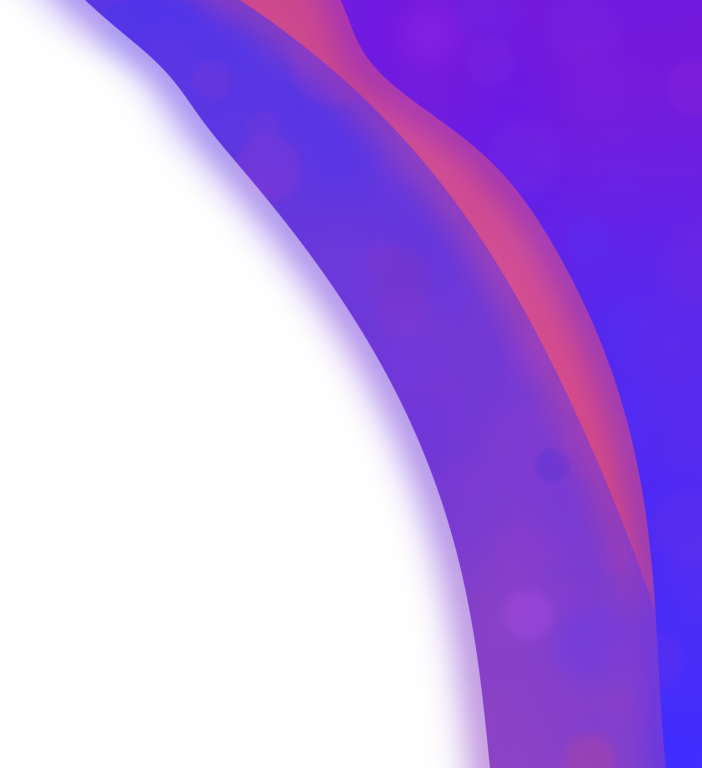
Give the GLSL for this background, as a Shadertoy shader.

```glsl
// Layered curved ribbons in violet and coral with soft bokeh, beside a white field.

const vec3 PAPER = vec3(1.0);

// Sine-free hash: cell to three values in 0..1
vec3 hash32(vec2 p) {
    vec3 q = fract(p.xyx * vec3(0.1031, 0.1030, 0.0973));
    q += dot(q, q.yxz + 33.33);
    return fract((q.xxy + q.yzz) * q.zyx);
}

float valueNoise(vec2 p) {
    vec2 i = floor(p), f = fract(p);
    f = f * f * (3.0 - 2.0 * f);
    float low = mix(hash32(i).x, hash32(i + vec2(1.0, 0.0)).x, f.x);
    float high = mix(hash32(i + vec2(0.0, 1.0)).x, hash32(i + 1.0).x, f.x);
    return mix(low, high, f.y);
}

// Quartic through five positions, evenly spaced from top (t = 0) to bottom (t = 1)
float quartic(float t, float start, vec4 rest) {
    float s = 4.0 * t;
    vec4 d1 = rest - vec4(start, rest.xyz);
    vec3 d2 = d1.yzw - d1.xyz;
    vec2 d3 = d2.yz - d2.xy;
    float d4 = d3.y - d3.x;
    return start + s * (d1.x + (s - 1.0) / 2.0 * (d2.x
         + (s - 2.0) / 3.0 * (d3.x + (s - 3.0) / 4.0 * d4)));
}

// Gaussian bend: amplitude, centre, width
float bend(float t, vec3 shape) {
    float u = (t - shape.y) / shape.z;
    return shape.x * exp(-u * u);
}

float curve(float t, float start, vec4 rest, vec3 shape) {
    return quartic(t, start, rest) + bend(t, shape);
}

// Signed distance to a curve, positive on its right
float curveDistance(vec2 p, float start, vec4 rest, vec3 shape) {
    float e = 0.002;
    float t = 1.0 - p.y;
    float x = curve(t, start, rest, shape);
    float slope = (curve(t + e, start, rest, shape) - x) / e;
    return (p.x - x) * inversesqrt(1.0 + slope * slope);
}

// Lay a layer over its left neighbour, with a glow outside its edge
vec3 layerOver(vec3 below, vec3 layer, float d, vec2 glow, float pixel) {
    float u = min(d, 0.0) / glow.x;
    vec3 lit = mix(below, layer, glow.y * exp(-u * u));
    return mix(lit, layer, smoothstep(-pixel, pixel, d));
}

// Soft disc with a faint rim
float disc(vec2 p, vec2 centre, float radius, float blur, float rim) {
    float d = length(p - centre) - radius;
    float ring = exp(-pow(d / (0.12 * radius), 2.0));
    return 1.0 - smoothstep(-blur, blur, d) + rim * ring;
}

vec3 bokeh(vec3 base, vec2 p, float scale, float strength) {
    vec2 cell = floor(p * scale);
    for (int j = -1; j <= 1; j++) {
        for (int i = -1; i <= 1; i++) {
            vec2 id = cell + vec2(i, j);
            vec3 h = hash32(id + scale * 7.0);
            vec3 k = hash32(id + 91.0);
            vec2 centre = (id + 0.15 + 0.7 * h.xy) / scale;
            float radius = mix(0.22, 0.48, k.x) / scale;
            float spot = disc(p, centre, radius, radius * mix(0.15, 0.6, k.y), 0.12);
            vec3 tint = mix(vec3(0.30, 0.22, 1.0), vec3(0.66, 0.22, 0.78), h.z);
            base = mix(base, tint, strength * k.z * spot);
        }
    }
    return base;
}

void mainImage(out vec4 fragColor, in vec2 fragCoord) {
    vec2 p = fragCoord / iResolution.y;
    float pixel = 0.8 / iResolution.y;
    float t = 1.0 - p.y;

    // Three boundaries, from left to right
    float ribbonEdge = curveDistance(p, 0.109, vec4(0.340, 0.510, 0.602, 0.638), vec3(0.016, 0.09, 0.06));
    float coralEdge = curveDistance(p, 0.3125, vec4(0.583, 0.732, 0.837, 0.900), vec3(0.0, 0.0, 1.0));
    float fieldEdge = curveDistance(p, 0.467, vec4(0.677, 0.802, 0.850, 0.867), vec3(-0.061, 0.0885, 0.091));

    // Vertical gradients
    vec3 ribbon = mix(vec3(0.33, 0.21, 0.90), vec3(0.44, 0.22, 0.84), smoothstep(0.0, 0.5, t));
    ribbon = mix(ribbon, vec3(0.55, 0.26, 0.77), smoothstep(0.45, 1.0, t));
    vec3 coral = mix(vec3(0.82, 0.30, 0.57), vec3(0.86, 0.30, 0.52), smoothstep(0.3, 0.7, t));
    vec3 field = mix(vec3(0.45, 0.10, 0.87), vec3(0.34, 0.16, 0.93), smoothstep(0.05, 0.5, t));
    field = mix(field, vec3(0.27, 0.18, 0.98), smoothstep(0.45, 1.0, t));

    // Mottling and scattered discs
    float mottle = valueNoise(p * 9.0) - 0.5;
    ribbon = bokeh(ribbon + mottle * vec3(0.06, 0.02, -0.04), p, 8.0, 0.22);
    ribbon = bokeh(ribbon, p + 0.37, 13.0, 0.14);
    field = bokeh(field + mottle * vec3(0.05, 0.01, -0.04), p + 0.61, 9.0, 0.18);
    coral += 0.04 * mottle;

    // Accent discs
    ribbon = mix(ribbon, vec3(0.62, 0.28, 0.86), 0.6 * disc(p, vec2(0.688, 0.200), 0.032, 0.012, 0.0));
    ribbon = mix(ribbon, vec3(0.36, 0.20, 0.84), 0.5 * disc(p, vec2(0.720, 0.394), 0.021, 0.006, 0.2));
    ribbon = mix(ribbon, vec3(0.67, 0.26, 0.64), 0.5 * disc(p, vec2(0.768, 0.010), 0.032, 0.014, 0.0));
    ribbon = mix(ribbon, vec3(0.48, 0.21, 0.78), 0.5 * disc(p, vec2(0.521, 0.640), 0.040, 0.025, 0.0));
    field = mix(field, vec3(0.53, 0.13, 0.90), 0.6 * disc(p, vec2(0.560, 0.955), 0.034, 0.025, 0.0));

    // Stack the layers; coral ends where the two right boundaries meet
    vec3 color = layerOver(PAPER, ribbon, ribbonEdge, vec2(0.038, 0.48), pixel);
    float coralFade = smoothstep(0.88, 0.74, t);
    color = layerOver(color, mix(color, coral, coralFade), coralEdge, vec2(0.036, 0.38), pixel);
    color = layerOver(color, field, fieldEdge, vec2(0.034, 0.38), pixel);
    fragColor = vec4(clamp(color, 0.0, 1.0), 1.0);
}
```
